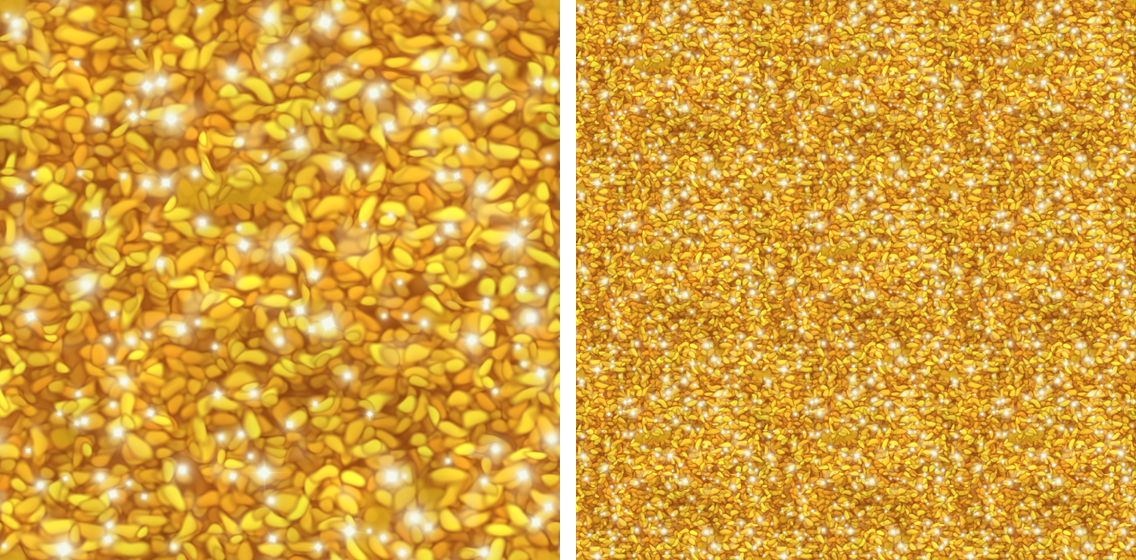
Left, the tile; right, the same tile 3 across and 3 down.
Write a Shadertoy shader that draws this texture.

```glsl
// Seamless gold glitter: packed amber and yellow grains with white star glints.

const vec3 UMBER  = vec3(0.56, 0.27, 0.06);
const vec3 BRONZE = vec3(0.75, 0.46, 0.12);
const vec3 AMBER  = vec3(0.92, 0.61, 0.13);
const vec3 GOLD   = vec3(0.88, 0.67, 0.15);
const vec3 YELLOW = vec3(0.98, 0.93, 0.24);
const vec3 CREAM  = vec3(0.93, 0.87, 0.64);
const vec3 WHITE  = vec3(0.96, 0.97, 0.91);

vec3 hash3(vec2 cell, float seed) {
    vec3 p = fract(vec3(cell, seed * 7.31) * vec3(0.1031, 0.1030, 0.0973));
    p += dot(p, p.yxz + 33.33);
    return fract((p.xxy + p.yxx) * p.zyx);
}

// Value noise that wraps after "count" cells.
float noise(vec2 uv, float count, float seed) {
    vec2 p = uv * count, i = floor(p), f = fract(p);
    f = f * f * (3.0 - 2.0 * f);
    vec2 a = mod(i, count), b = mod(i + 1.0, count);
    return mix(mix(hash3(a, seed).x, hash3(vec2(b.x, a.y), seed).x, f.x),
               mix(hash3(vec2(a.x, b.y), seed).x, hash3(b, seed).x, f.x), f.y);
}

vec2 rotate(vec2 p, float angle) {
    float c = cos(angle), s = sin(angle);
    return vec2(c * p.x + s * p.y, c * p.y - s * p.x);
}

// Lays one sheet of bent, soft-edged grains over the colour below.
vec3 grains(vec3 below, vec2 uv, float count, vec2 halfSize, float chance,
            vec3 dull, vec3 bright, float seed) {
    vec2 p = uv * count, base = floor(p);
    vec3 color = below;
    for (int y = -1; y <= 1; y++)
    for (int x = -1; x <= 1; x++) {
        vec2 cell = base + vec2(x, y), id = mod(cell, count);
        vec3 place = hash3(id, seed), look = hash3(id, seed + 1.0);
        if (look.x > chance) continue;

        // Most grains lie close to horizontal.
        float turn = place.z * 2.0 - 1.0;
        vec2 q = rotate(p - cell - 0.5 - 0.7 * (place.xy - 0.5), 1.57 * turn * abs(turn));
        q.y += (look.z - 0.5) * 0.8 * q.x * q.x;
        vec2 size = halfSize * mix(vec2(0.75, 0.85), vec2(1.25, 1.15), vec2(look.y, look.z));
        float d = length(q / size);

        float shadow = smoothstep(1.65, 0.85, d);
        float body = smoothstep(1.28, 0.62, d);
        vec3 face = mix(dull, bright, fract(look.y * 5.0 + look.z));
        float light = 0.5 + 0.5 * q.y / size.y;
        face = mix(face * vec3(0.95, 0.87, 0.85), face, smoothstep(0.0, 0.6, light));
        color = mix(color, UMBER, 0.42 * shadow);
        color = mix(color, face, body);
    }
    return color;
}

// Adds star glints: a hot core, crossed rays and a creamy halo.
vec3 sparkles(vec3 below, vec2 uv, float count, float radius, float chance, float seed) {
    vec2 p = uv * count, base = floor(p);
    float core = 0.0, halo = 0.0;
    for (int y = -1; y <= 1; y++)
    for (int x = -1; x <= 1; x++) {
        vec2 cell = base + vec2(x, y), id = mod(cell, count);
        vec3 place = hash3(id, seed), look = hash3(id, seed + 1.0);
        if (look.x > chance) continue;
        float r = radius * count * mix(0.65, 1.4, look.y * look.y);
        vec2 q = rotate(p - cell - 0.5 - 0.8 * (place.xy - 0.5), place.z * 1.57) / r;
        float d = length(q);
        float rays = exp(-9.0 * abs(q.x * q.y)) * exp(-0.9 * d);
        float fade = smoothstep(0.85, 0.3, d * r);
        core += fade * (1.1 * exp(-1.6 * d * d) + 0.7 * look.z * rays);
        halo += fade * exp(-0.32 * d * d);
    }
    vec3 color = mix(below, CREAM, 0.55 * min(halo, 1.0));
    return mix(color, WHITE, min(core, 1.0));
}

void mainImage(out vec4 fragColor, in vec2 fragCoord) {
    vec2 uv = fragCoord / iResolution.xy;

    // Gentle warp makes the grain outlines uneven.
    vec2 wobble = vec2(noise(uv, 34.0, 1.0), noise(uv, 34.0, 2.0)) - 0.5;
    vec2 warped = uv + 0.015 * wobble;

    // Dark bed, then smaller dull grains below larger bright ones.
    vec3 color = mix(UMBER, BRONZE, noise(warped, 48.0, 3.0));
    color = grains(color, warped, 40.0, vec2(0.64, 0.44), 0.88, BRONZE, GOLD, 10.0);
    color = grains(color, warped, 31.0, vec2(0.58, 0.38), 0.66, AMBER, GOLD * 1.06, 20.0);

    // Occasional flat, smeared patches of plain gold.
    float patchField = noise(uv, 9.0, 4.0) + 0.22 * (noise(warped, 28.0, 5.0) - 0.5);
    float smear = smoothstep(0.80, 0.87, patchField);
    color = mix(color, vec3(0.86, 0.66, 0.10), 0.8 * smear);

    color = grains(color, warped, 23.0, vec2(0.58, 0.29), 0.60, GOLD * 1.08, YELLOW, 30.0);
    color = grains(color, warped, 34.0, vec2(0.52, 0.32), 0.17, GOLD, YELLOW, 40.0);

    // Broad light and shade, with pale shimmer on the lit areas.
    float broad = 0.6 * noise(uv, 8.0, 6.0) + 0.4 * noise(uv, 17.0, 7.0);
    color *= mix(0.90, 1.14, broad);
    float shimmer = smoothstep(0.62, 0.95, noise(warped, 26.0, 8.0));
    color = mix(color, CREAM, 0.42 * shimmer * smoothstep(0.3, 0.7, broad));

    // Small and large glints on top.
    color = sparkles(color, uv, 24.0, 0.0090, 0.16, 50.0);
    color = sparkles(color, uv, 11.0, 0.0145, 0.58, 60.0);
    fragColor = vec4(clamp(color, 0.0, 1.0), 1.0);
}
```
